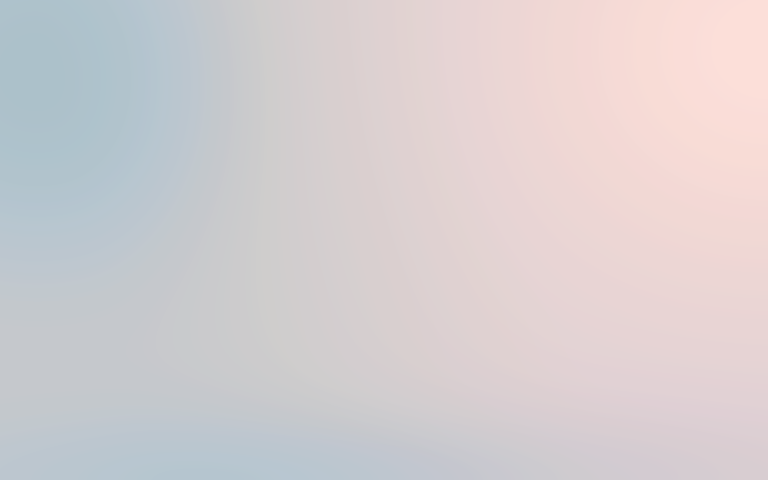
Write a WebGL 1 fragment shader that draws this background.

```glsl
precision highp float;

uniform vec2 u_resolution;

// Colour stops, from cool to warm
const vec3 TEAL = vec3(0.66, 0.75, 0.785);
const vec3 BLUE = vec3(0.72, 0.777, 0.815);
const vec3 SILVER = vec3(0.775, 0.784, 0.80);
const vec3 STONE = vec3(0.808, 0.803, 0.803);
const vec3 MAUVE = vec3(0.85, 0.812, 0.812);
const vec3 ROSE = vec3(0.90, 0.83, 0.828);
const vec3 PINK = vec3(0.955, 0.85, 0.835);
const vec3 PEACH = vec3(0.99, 0.875, 0.85);

// Side-to-side gradient: its end values, span and lean
const float LEFT_WARMTH = 0.78;
const float RIGHT_WARMTH = 0.87;
const float SPAN_START = 0.1;
const float SPAN_END = 0.75;
const float LEAN = 0.12;

// Glow centres and radii, as fractions of the canvas
const vec2 WARM_CENTRE = vec2(1.0, 0.9);
const vec2 WARM_RADIUS = vec2(0.39, 0.56);
const float WARM_GAIN = 0.12;
const vec2 COOL_CENTRE = vec2(0.05, 0.85);
const vec2 COOL_RADIUS = vec2(0.245, 0.40);
const float COOL_GAIN = -0.103;
const vec2 FLOOR_CENTRE = vec2(0.45, 0.0);
const vec2 FLOOR_RADIUS = vec2(0.52, 0.14);
const float FLOOR_GAIN = -0.085;
const vec2 LILAC_CENTRE = vec2(0.85, 0.05);
const vec2 LILAC_RADIUS = vec2(0.35, 0.2);
const vec3 LILAC_TINT = vec3(-0.004, -0.010, 0.010);

// Falloff powers: 2 is a soft bell, more gives a flatter core
const float SOFT = 2.0;
const float FLAT = 3.0;

// Faint terraces: step per channel and half-width of the blended edge
const vec3 TERRACE_STEP = vec3(0.009, 0.007, 0.010);
const float TERRACE_EDGE = 0.3;

float glow(vec2 uv, vec2 centre, vec2 radius, float power) {
    return exp(-pow(length((uv - centre) / radius), power));
}

// Blends towards the next stop as warmth passes from lo to hi
vec3 blendStop(vec3 colour, vec3 next, float lo, float hi, float warmth) {
    return mix(colour, next, clamp((warmth - lo) / (hi - lo), 0.0, 1.0));
}

vec3 warmthRamp(float warmth) {
    vec3 colour = blendStop(TEAL, BLUE, TEAL.r, BLUE.r, warmth);
    colour = blendStop(colour, SILVER, BLUE.r, SILVER.r, warmth);
    colour = blendStop(colour, STONE, SILVER.r, STONE.r, warmth);
    colour = blendStop(colour, MAUVE, STONE.r, MAUVE.r, warmth);
    colour = blendStop(colour, ROSE, MAUVE.r, ROSE.r, warmth);
    colour = blendStop(colour, PINK, ROSE.r, PINK.r, warmth);
    return blendStop(colour, PEACH, PINK.r, PEACH.r, warmth);
}

// Gathers each channel into soft-edged contour bands
vec3 terrace(vec3 colour) {
    vec3 level = colour / TERRACE_STEP;
    vec3 rise = smoothstep(0.5 - TERRACE_EDGE, 0.5 + TERRACE_EDGE, fract(level));
    return (floor(level) + rise) * TERRACE_STEP;
}

void main() {
    vec2 uv = gl_FragCoord.xy / u_resolution;

    // Leaning side-to-side gradient
    float across = uv.x + LEAN * (uv.y - 0.5);
    float warmth = mix(LEFT_WARMTH, RIGHT_WARMTH, smoothstep(SPAN_START, SPAN_END, across));

    // Corner glows and the cool lower edge
    warmth += WARM_GAIN * glow(uv, WARM_CENTRE, WARM_RADIUS, SOFT);
    warmth += COOL_GAIN * glow(uv, COOL_CENTRE, COOL_RADIUS, FLAT);
    warmth += FLOOR_GAIN * glow(uv, FLOOR_CENTRE, FLOOR_RADIUS, SOFT);

    // Ramp colour, lilac lower right, then contour bands
    vec3 colour = warmthRamp(warmth);
    colour += LILAC_TINT * glow(uv, LILAC_CENTRE, LILAC_RADIUS, SOFT);

    gl_FragColor = vec4(terrace(colour), 1.0);
}
```
